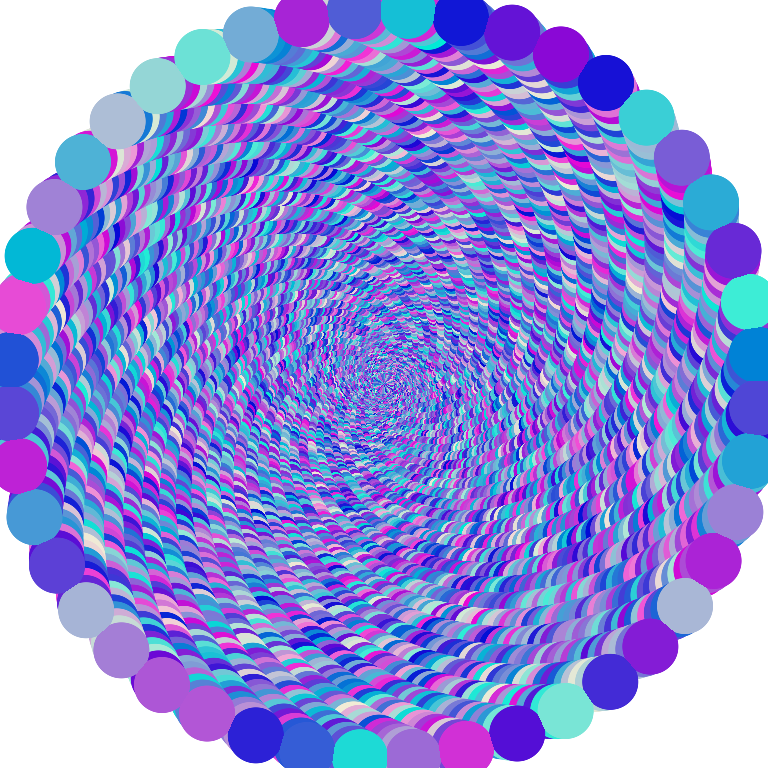
A three.js fragment shader for this background:

```glsl
// Draws a wheel of nested, twisting rings of coloured dots on white.
varying vec2 vUv;

const float TAU = 6.2831853;
const float DOTS_PER_RING = 44.0;
const float OUTER_RADIUS = 0.487;
const float DOT_SIZE = 0.075;     // dot radius relative to its ring
const float RING_SHRINK = 0.0069; // logarithmic step from ring to ring
const float CORE = 0.15;          // widens the relative step near the centre

float hash(vec2 p) {
  return fract(sin(dot(p, vec2(127.1, 311.7))) * 43758.5453);
}

// Random red and green over a steady blue
vec3 dotColor(vec2 id) {
  float red = 0.95 * hash(id);
  float green = 0.03 + 0.9 * hash(id + vec2(17.3, 5.9));
  return vec3(red, green, 0.84);
}

void main() {
  vec2 p = vUv - 0.5;
  float radius = max(length(p), 0.012);
  float dotAngle = TAU / DOTS_PER_RING;
  float turn = atan(p.y, p.x) / dotAngle - 0.05;

  // Outermost ring whose dots can reach this point
  float reach = radius / (0.995 - DOT_SIZE);
  float firstRing = max(0.0, ceil(log((OUTER_RADIUS + CORE) / (reach + CORE)) / RING_SHRINK));

  // Blend front to back, since each outer ring covers the one inside it
  vec3 color = vec3(0.0);
  float unseen = 1.0;
  for (int i = 0; i < 24; i++) {
    float ring = firstRing + float(i);
    float ringRadius = max((OUTER_RADIUS + CORE) * exp(-RING_SHRINK * ring) - CORE, 0.001);

    // Nearest dot on this ring, which is twisted against its neighbours
    float slot = turn + 0.13 * ring;
    float index = mod(floor(slot), DOTS_PER_RING);
    float offset = (fract(slot) - 0.5) * dotAngle;
    vec2 toDot = radius * vec2(cos(offset), sin(offset)) - vec2(ringRadius, 0.0);

    // Distance to the dot edge, relative to the ring
    float edge = length(toDot) / ringRadius - DOT_SIZE;
    float cover = 1.0 - smoothstep(-0.0012, 0.0012, edge);
    color += unseen * cover * dotColor(vec2(index, ring));
    unseen *= 1.0 - cover;
    if (unseen < 0.01) break;
  }

  // White ground
  gl_FragColor = vec4(color + unseen, 1.0);
}
```
